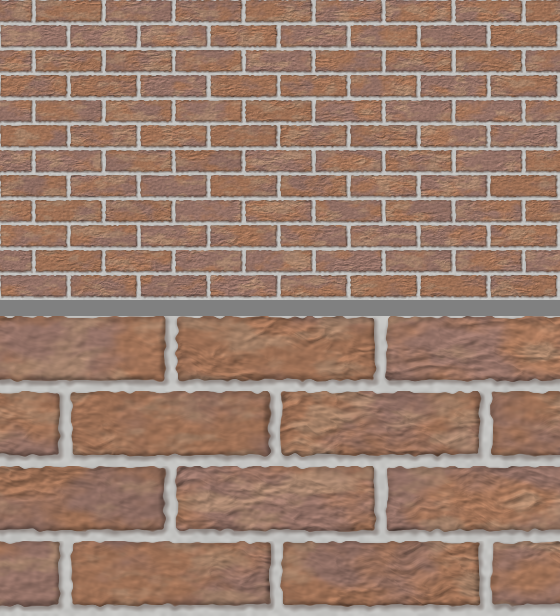
Top: the whole. Bottom: its middle third, enlarged.
Write a WebGL 2 fragment shader that draws this texture.

```glsl
#version 300 es
precision highp float;
// Running-bond wall of rough, mottled clay bricks with pale grey mortar.

uniform vec2 u_resolution;
out vec4 fragColor;

const vec2 GRID = vec2(8.0, 12.0);          // bricks across, courses down
const vec2 BRICK_HALF = vec2(1.315, 0.42);  // in course heights
const vec2 BRICK_CENTER = vec2(0.5, 0.565); // within one cell

const vec3 ORANGE = vec3(0.625, 0.445, 0.340);
const vec3 MAUVE = vec3(0.560, 0.430, 0.388);
const vec3 TAN = vec3(0.650, 0.520, 0.425);
const vec3 MORTAR = vec3(0.768, 0.766, 0.757);
const vec3 MORTAR_SHADE = vec3(0.58, 0.55, 0.535);

float hash(vec2 p) {
    vec3 q = fract(vec3(p.xyx) * 0.1031);
    q += dot(q, q.yzx + 33.33);
    return fract((q.x + q.y) * q.z);
}

float noise(vec2 p) {
    vec2 i = floor(p), f = fract(p);
    f = f * f * (3.0 - 2.0 * f);
    return mix(mix(hash(i), hash(i + vec2(1, 0)), f.x),
               mix(hash(i + vec2(0, 1)), hash(i + vec2(1, 1)), f.x), f.y);
}

float fbm(vec2 p) {
    float sum = 0.0, amp = 0.5;
    for (int i = 0; i < 4; i++) {
        sum += amp * noise(p);
        p = mat2(1.6, 1.2, -1.2, 1.6) * p + 17.3;
        amp *= 0.5;
    }
    return sum / 0.9375;
}

float roundedBox(vec2 p, vec2 halfSize, float radius) {
    vec2 q = abs(p) - halfSize + radius;
    return length(max(q, 0.0)) + min(max(q.x, q.y), 0.0) - radius;
}

// Wavy, mostly horizontal folds in the clay
float folds(vec2 p) {
    p += 0.14 * vec2(noise(p * 3.0), noise(p * 3.0 + 41.0));
    return 1.0 - abs(2.0 * fbm(p * vec2(2.6, 6.5)) - 1.0);
}

float relief(vec2 p, float roughness) {
    return roughness * folds(p) + 0.32 * noise(p * vec2(9.0, 13.0));
}

vec3 clayColor(vec2 p, float tone) {
    float burnt = smoothstep(0.34, 0.66, fbm(p * vec2(1.1, 1.8)) + 0.30 * (tone - 0.5));
    float pale = smoothstep(0.50, 0.74, fbm(p * vec2(1.7, 3.6) + 63.0));
    return mix(mix(ORANGE, MAUVE, burnt), TAN, 0.75 * pale);
}

vec3 brickColor(vec2 p, vec2 local, float edge, float tone, float pixel) {
    // Emboss the relief with light from the upper left
    float roughness = mix(0.35, 1.1, smoothstep(0.32, 0.62, noise(p * vec2(0.9, 1.6) + 9.0)));
    vec2 toLight = vec2(-0.6, 0.8) * max(0.04, 0.7 * pixel);
    float slope = relief(p, roughness) - relief(p + toLight, roughness);
    float light = 1.0 + clamp(0.55 * slope, -0.24, 0.17);
    light += 0.10 * (noise(p * 17.0) - 0.5) + 0.06 * (tone - 0.5);

    // Worn rim, deepest along the lower and right sides
    float rim = smoothstep(-0.09, 0.0, edge);
    vec2 side = smoothstep(BRICK_HALF - 0.12, BRICK_HALF, vec2(local.x, -local.y));
    light -= rim * (0.13 + 0.17 * max(side.x, side.y));
    return clayColor(p, tone) * light;
}

vec3 mortarColor(vec2 p, float shadow) {
    float grain = 0.05 * (noise(p * 14.0) - 0.5) + 0.04 * (fbm(p * 4.0) - 0.5);
    return mix(MORTAR, MORTAR_SHADE, shadow) + grain;
}

void main() {
    vec2 uv = gl_FragCoord.xy / u_resolution;
    float pixel = GRID.y / u_resolution.y;
    float cellWidth = GRID.y * u_resolution.x / (u_resolution.y * GRID.x);
    vec2 cellSize = vec2(cellWidth, 1.0);

    // Offset every second course by half a brick
    vec2 cell = uv * GRID;
    vec2 wall = cell * cellSize;
    cell.x += 0.02 + 0.5 * mod(floor(cell.y), 2.0);
    vec2 id = floor(cell);
    vec2 local = (fract(cell) - BRICK_CENTER) * cellSize;

    // Ragged outline and the soft shadow it drops
    float ragged = 0.055 * (noise(wall * 10.0) - 0.5);
    float edge = roundedBox(local, BRICK_HALF, 0.04) + ragged;
    float dropped = roundedBox(local - vec2(0.02, -0.03), BRICK_HALF, 0.04) + ragged;
    float shadow = 1.0 - smoothstep(-0.02, 0.065, dropped);

    // Each brick samples its own patch of clay
    float tone = hash(id + 5.0);
    vec2 clay = local + vec2(hash(id + 21.0), hash(id + 47.0)) * 90.0 + 10.0;
    vec3 brick = brickColor(clay, local, edge, tone, pixel);
    vec3 mortar = mortarColor(wall, shadow);
    float cover = 1.0 - smoothstep(-0.6 * pixel, 0.6 * pixel, edge);
    fragColor = vec4(clamp(mix(mortar, brick, cover), 0.0, 1.0), 1.0);
}
```
